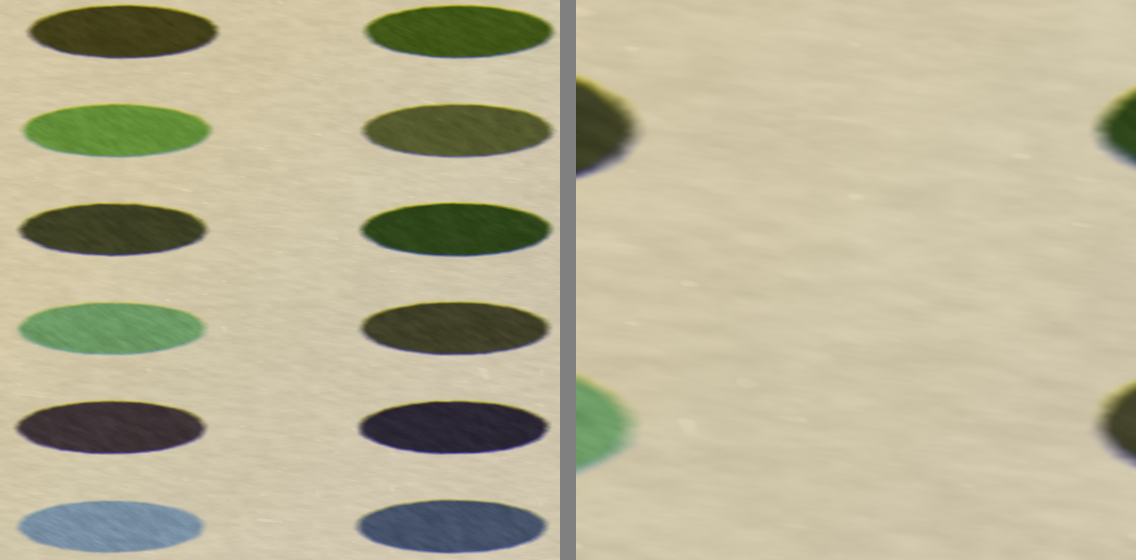
Left: the whole. Right: its middle third, enlarged.
A WebGL 2 fragment shader for this pattern:

```glsl
#version 300 es
precision highp float;
// Two columns of six printed oval colour swatches on fibrous cream paper.

uniform vec2 u_resolution;
out vec4 fragColor;

const float ROWS = 6.0;
const float ROW_PITCH = 0.1766;
const float FIRST_ROW = 0.0575;           // measured down from the top edge
const vec2 OVAL_RADII = vec2(0.166, 0.0465);
const float FRINGE_SHIFT = 0.0024;        // upward slip of the blue channel
const vec3 PAPER = vec3(0.812, 0.777, 0.678);

// Inks in pairs: left swatch, right swatch, from the top row down.
const vec3 INKS[12] = vec3[12](
  vec3(0.26, 0.25, 0.10), vec3(0.25, 0.34, 0.09),
  vec3(0.39, 0.56, 0.22), vec3(0.33, 0.35, 0.18),
  vec3(0.24, 0.25, 0.14), vec3(0.18, 0.27, 0.10),
  vec3(0.42, 0.60, 0.39), vec3(0.25, 0.25, 0.16),
  vec3(0.24, 0.20, 0.21), vec3(0.17, 0.15, 0.20),
  vec3(0.47, 0.56, 0.64), vec3(0.27, 0.32, 0.41));

float hash(vec2 p) {
  return fract(sin(dot(p, vec2(127.1, 311.7))) * 43758.5453);
}

float valueNoise(vec2 p) {
  vec2 cell = floor(p);
  vec2 f = fract(p);
  f = f * f * (3.0 - 2.0 * f);
  float low = mix(hash(cell), hash(cell + vec2(1.0, 0.0)), f.x);
  float high = mix(hash(cell + vec2(0.0, 1.0)), hash(cell + vec2(1.0)), f.x);
  return mix(low, high, f.y);
}

// Layered noise centred on zero.
float fibres(vec2 p) {
  float sum = 0.0;
  float amplitude = 0.5;
  for (int i = 0; i < 3; i++) {
    sum += amplitude * (valueNoise(p) - 0.5);
    p = p * 2.03 + 17.0;
    amplitude *= 0.6;
  }
  return sum;
}

// The left column bends outward at the top; the right one leans slightly.
vec2 swatchCentre(float column, float row) {
  float leftX = 0.198 + 0.023 * exp(-0.8 * row);
  float rightX = 0.820 - 0.0025 * row;
  return vec2(mix(leftX, rightX, column), 1.0 - FIRST_ROW - ROW_PITCH * row);
}

// Soft coverage of an oval with a slightly ragged rim.
float ovalMask(vec2 p, vec2 radii, float softness, float ragged) {
  float rim = length(p / radii) - 1.0 + ragged;
  return 1.0 - smoothstep(-softness, softness, rim);
}

vec3 paperColour(vec2 uv) {
  vec2 grain = vec2(uv.x, uv.y + 0.12 * uv.x);
  float texture1 = fibres(grain * vec2(34.0, 125.0));
  float blotches = fibres(uv * vec2(5.0, 9.0) + 40.0);
  float fleck = smoothstep(0.90, 0.98, valueNoise(grain * vec2(30.0, 110.0) + 70.0));
  vec3 colour = PAPER + 0.075 * texture1 + 0.035 * blotches + 0.035 * fleck;
  // Warmer toward the top left corner.
  float warmth = smoothstep(0.5, 1.6, 1.0 - uv.x + uv.y);
  return colour + warmth * vec3(0.012, 0.0, -0.035);
}

vec3 inkColour(vec3 ink, vec2 uv) {
  float weave = fibres(vec2(uv.x + 0.4 * uv.y, uv.y + 0.35 * uv.x) * vec2(48.0, 110.0));
  return ink + weave * (0.05 + 0.13 * ink);
}

void main() {
  vec2 uv = gl_FragCoord.xy / u_resolution;

  // Nearest swatch
  float column = step(0.5, uv.x);
  float row = clamp(floor((1.0 - uv.y - FIRST_ROW) / ROW_PITCH + 0.5), 0.0, ROWS - 1.0);
  vec2 offset = uv - swatchCentre(column, row);
  vec3 ink = INKS[int(2.0 * row + column)];

  // Rim wear and size differ from swatch to swatch
  float sizeChange = 0.03 * (hash(vec2(column, row) + 3.0) - 0.5);
  float ragged = 0.05 * fibres(uv * vec2(45.0, 90.0)) + sizeChange;
  float softness = 0.05 + 0.5 / (u_resolution.y * OVAL_RADII.y);

  // Blue slips upward, leaving a yellow upper rim and a blue lower rim
  vec2 slip = vec2(0.0, FRINGE_SHIFT);
  float warmMask = ovalMask(offset, OVAL_RADII, softness, ragged);
  float blueMask = ovalMask(offset - slip, OVAL_RADII, softness, ragged);
  vec3 coverage = vec3(warmMask, warmMask, blueMask);

  vec3 colour = mix(paperColour(uv), inkColour(ink, uv), coverage);
  fragColor = vec4(clamp(colour, 0.0, 1.0), 1.0);
}
```
